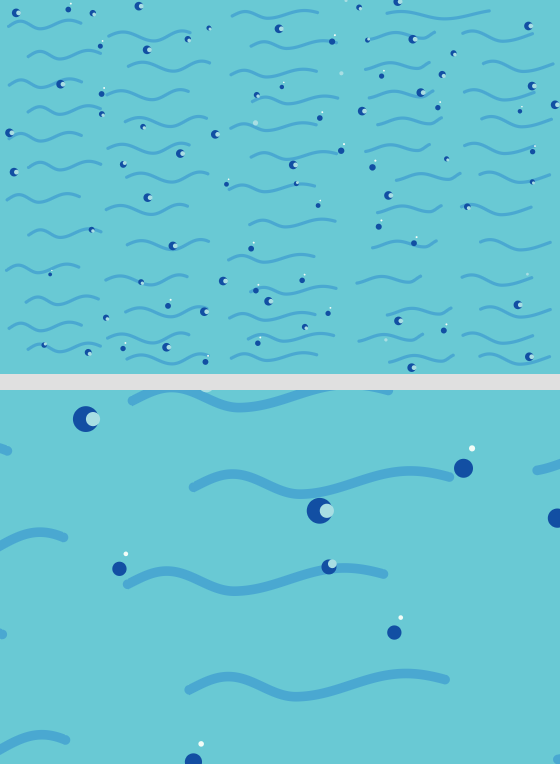
Top: the whole. Bottom: its middle third, enlarged.
Give the GLSL for this pattern, as a Shadertoy shader.

```glsl
// Staggered columns of blue wavelets on turquoise water, strewn with glinting beads.
#define ROW_STEP   0.0785   // mean distance between wave rows
#define ROW_DRIFT  0.0035   // growing sway of the row spacing
#define STAGGER    0.052    // sideways shift of every second row
#define STROKE     0.0043   // half width of a wave line
#define TILT       0.004    // rise of a wave from start to end
#define BEAD_CELL  0.105    // cell size of the scattered beads
#define BEAD_SHARE 0.54     // share of cells that hold a bead

const float PI = 3.14159265;
const vec3 WATER = vec3(0.41, 0.79, 0.83);
const vec3 WAVE  = vec3(0.29, 0.66, 0.82);
const vec3 BEAD  = vec3(0.07, 0.31, 0.64);
const vec3 GLINT = vec3(0.66, 0.87, 0.89);
const vec3 SPARK = vec3(0.95, 0.99, 0.97);

// Per column: start x, length, drop of the first row, sideways jitter
const vec4 COLUMN[5] = vec4[5](
    vec4(0.022, 0.193, 0.066, 0.010), vec4(0.286, 0.217, 0.097, 0.012),
    vec4(0.617, 0.228, 0.039, 0.012), vec4(0.967, 0.170, 0.095, 0.090),
    vec4(1.237, 0.186, 0.096, 0.012));

// Per column: positions of crest, trough and second crest, then amplitude
const vec4 SHAPE[5] = vec4[5](
    vec4(0.16, 0.44, 0.83, 0.0107), vec4(0.17, 0.56, 0.90, 0.0127),
    vec4(0.15, 0.42, 0.84, 0.0095), vec4(0.38, 0.82, 1.05, 0.0085),
    vec4(0.13, 0.58, 1.30, 0.0146));

vec3 hash3(vec2 p) {
    vec3 q = fract(p.xyx * vec3(0.1031, 0.1030, 0.0973) + 0.17);
    q += dot(q, q.yxz + 33.33);
    return fract((q.xxy + q.yzz) * q.zyx);
}

// Fraction of the pixel covered by a shape at signed distance d
float cover(float d) {
    return clamp(0.5 - d * iResolution.y, 0.0, 1.0);
}

// Height of a wave at t in 0..1: cosine arcs joined at the trough
float waveHeight(float t, vec4 s) {
    float arc = t < s.y ? cos(PI * (t - s.x) / (s.y - s.x))
                        : -cos(PI * (t - s.y) / (s.z - s.y));
    return s.w * arc + TILT * (t - 0.5);
}

// Distance to a round-capped wave line that begins at x = 0
float waveDistance(vec2 p, float len, vec4 s) {
    float t = clamp(p.x / len, 0.0, 1.0);
    float h = waveHeight(t, s);
    float slope = (waveHeight(t + 0.01, s) - waveHeight(t - 0.01, s)) / (0.02 * len);
    float ends = min(length(p - vec2(0.0, waveHeight(0.0, s))),
                     length(p - vec2(len, waveHeight(1.0, s))));
    float inside = abs(p.y - h) / sqrt(1.0 + slope * slope);
    return p.x > 0.0 && p.x < len ? min(inside, ends) : ends;
}

// Distance to all wave lines
float wavesDistance(vec2 p) {
    // one longer wave along the upper edge
    float d = waveDistance(p - vec2(1.035, 0.960), 0.273, vec4(0.13, 0.57, 1.1, 0.0107));
    for (int c = 0; c < 5; c++) {
        vec4 col = COLUMN[c];
        int rows = c == 2 ? 13 : 12;
        for (int r = 0; r < rows; r++) {
            float k = float(r);
            float drop = col.z + k * ROW_STEP
                       - ROW_DRIFT * k * sin(2.0 * PI * (k - 2.0) / 9.0);
            float shift = STAGGER * mod(k, 2.0)
                        + col.w * (hash3(vec2(k, float(c) + 7.0)).x - 0.5);
            vec2 start = vec2(col.x + shift, 1.0 - drop);
            d = min(d, waveDistance(p - start, col.y, SHAPE[c]));
        }
    }
    return d;
}

// Paints one bead; kind picks its type, size its scale in 0..1
vec3 paintBead(vec3 color, vec2 p, float kind, float size) {
    float radius = 0.0115, glintRadius = 0.0063;
    vec2 offset = vec2(0.0064, 0.0);
    vec3 glint = GLINT;
    if (kind > 0.94) {              // lone pale bubble
        radius = 0.0;
        glintRadius = mix(0.003, 0.007, size);
    } else if (kind > 0.66) {       // plain bead with a spark above
        radius = mix(0.005, 0.009, size);
        glintRadius = 0.32 * radius;
        offset = vec2(0.9, 2.1) * radius;
        glint = SPARK;
    } else if (kind > 0.34) {       // small bead, glint on a diagonal
        radius = mix(0.0065, 0.0095, size);
        glintRadius = 0.58 * radius;
        offset = vec2(0.45, kind > 0.58 ? 0.42 : -0.42) * radius;
    }
    if (radius > 0.0) color = mix(color, BEAD, cover(length(p) - radius));
    return mix(color, glint, cover(length(p - offset) - glintRadius));
}

void mainImage(out vec4 fragColor, in vec2 fragCoord) {
    vec2 p = fragCoord / iResolution.y;
    vec3 color = mix(WATER, WAVE, cover(wavesDistance(p) - STROKE));

    // Beads scattered over a jittered grid
    vec2 cell = floor(p / BEAD_CELL);
    for (int j = -1; j <= 1; j++)
    for (int i = -1; i <= 1; i++) {
        vec2 id = cell + vec2(i, j);
        vec3 place = hash3(id + 11.0);
        vec3 look = hash3(id + 53.0);
        vec2 center = (id + 0.1 + 0.8 * place.xy) * BEAD_CELL;
        if (place.z < BEAD_SHARE) color = paintBead(color, p - center, look.x, look.y);
    }
    fragColor = vec4(color, 1.0);
}
```
